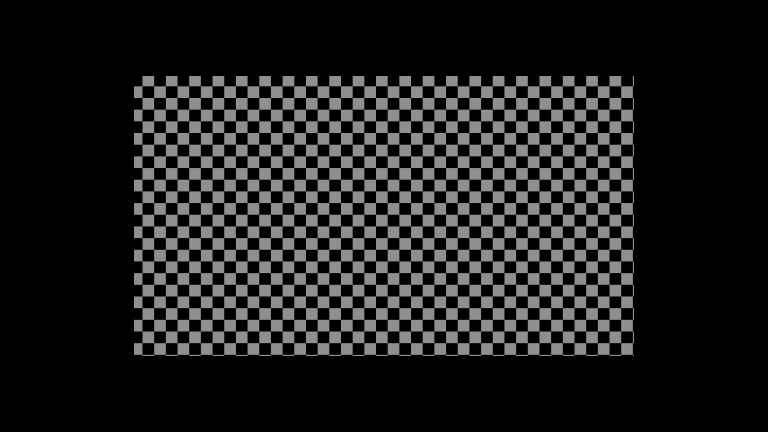
A Shadertoy shader for this pattern:

```glsl
#define CELLS_PER_HEIGHT 37.0
#define GRID_SHIFT vec2(20.684, -6.107)
#define PANEL_HALF_SIZE vec2(0.5787, 0.3241)
#define TILE_GRAY vec3(0.56)

// Smoothed square wave: +1 on even cells, -1 on odd cells.
vec2 squareWave(vec2 cell, float pixelWidth) {
    vec2 edgeDistance = 0.5 - abs(mod(cell, 2.0) - 0.5);
    // Wrap the far half of the odd cell to its nearest edge.
    edgeDistance = max(edgeDistance, mod(cell, 2.0) - 2.0);
    return clamp(2.0 * edgeDistance / pixelWidth, -1.0, 1.0);
}

float checker(vec2 cell, float pixelWidth) {
    vec2 wave = squareWave(cell, pixelWidth);
    return 0.5 - 0.5 * wave.x * wave.y;
}

float panelMask(vec2 p, float pixelWidth) {
    vec2 inside = (PANEL_HALF_SIZE - abs(p)) / pixelWidth + 0.5;
    vec2 coverage = clamp(inside, 0.0, 1.0);
    return coverage.x * coverage.y;
}

void mainImage(out vec4 fragColor, in vec2 fragCoord) {
    float pixelWidth = 1.0 / iResolution.y;
    vec2 p = (fragCoord - 0.5 * iResolution.xy) * pixelWidth;

    // Offset checkerboard clipped to a centered panel on black.
    vec2 cell = p * CELLS_PER_HEIGHT + GRID_SHIFT;
    float tile = checker(cell, CELLS_PER_HEIGHT * pixelWidth);
    fragColor = vec4(TILE_GRAY * tile * panelMask(p, pixelWidth), 1.0);
}
```
